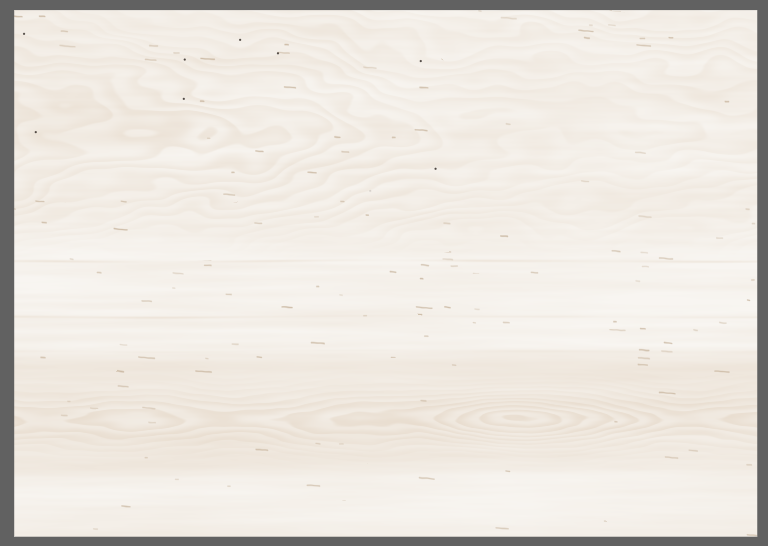
This texture is drawn by a WebGL 2 fragment shader. Its source:

```glsl
#version 300 es
precision highp float;
// Pale bleached wood boards with arched grain, oval rings and flecks in a grey frame.

uniform vec2 u_resolution;
out vec4 fragColor;

const vec3 FRAME_GREY = vec3(0.38);
const vec3 PALE_WOOD = vec3(0.972, 0.962, 0.946);
const vec3 TAN_WOOD = vec3(0.895, 0.840, 0.775);
const vec3 FLECK_BROWN = vec3(0.70, 0.60, 0.48);
const vec3 PIT_DARK = vec3(0.20, 0.17, 0.15);
const vec2 BOARD_MIN = vec2(0.0185, 0.0170);
const vec2 BOARD_MAX = vec2(0.9860, 0.9815);
const vec3 SEAM_HEIGHTS = vec3(0.522, 0.420, 0.357);
const vec3 SEAM_STRENGTHS = vec3(0.42, 0.34, 0.16);
const float ARCH_AXIS = 0.765;
const float ARCH_TIP = 0.86;
const float RING_AXIS = 0.232;
const float RING_KNOT_X = 0.945;
const vec2 FLECK_CELL = vec2(0.050, 0.013);
const float PIT_CELL = 0.12;

vec2 hash2(vec2 p) {
  vec3 q = fract(p.xyx * vec3(0.1031, 0.1030, 0.0973));
  q += dot(q, q.yzx + 33.33);
  return fract((q.xx + q.yz) * q.zy);
}

// Gradient noise, about -0.7 to 0.7.
float noise(vec2 p) {
  vec2 i = floor(p), f = p - i;
  vec2 w = f * f * f * (f * (f * 6.0 - 15.0) + 10.0);
  vec4 corner;
  for (int k = 0; k < 4; k++) {
    vec2 o = vec2(k & 1, k >> 1);
    float angle = 6.2832 * hash2(i + o).x;
    corner[k] = dot(vec2(cos(angle), sin(angle)), f - o);
  }
  return mix(mix(corner.x, corner.y, w.x), mix(corner.z, corner.w, w.x), w.y);
}

float fbm(vec2 p) {
  return noise(p) + 0.5 * noise(p * 2.03 + 7.1) + 0.25 * noise(p * 4.1 + 3.7);
}

// Growth ring profile: slow darkening, then a quick smooth return.
float growthRing(float phase) {
  float t = fract(phase);
  float soft = clamp(fwidth(phase), 0.16, 0.45);
  float ring = smoothstep(0.1, 1.0 - soft, t) * (1.0 - smoothstep(1.0 - soft, 1.0, t));
  return ring * (1.0 - smoothstep(0.35, 0.8, fwidth(phase)));
}

float band(float y, float low, float high, float soft) {
  return smoothstep(low - soft, low + soft, y) * (1.0 - smoothstep(high - soft, high + soft, y));
}

// Arches that open to the left and run out into wavy lines.
float archGrain(vec2 p) {
  float dy = p.y - ARCH_AXIS + 0.02 * noise(p * vec2(2.0, 1.0));
  float reach = p.x - 0.75 * max(p.x - ARCH_TIP, 0.0);
  float phase = 8.5 * reach + 52.0 * sqrt(dy * dy + 0.005);
  phase += 2.6 * fbm(p * vec2(3.2, 7.0)) + 0.7 * noise(p * vec2(14.0, 26.0));
  float leftWeight = 1.0 - smoothstep(0.55, 1.0, p.x);
  float core = exp(-dy * dy * 60.0) * leftWeight;
  return growthRing(phase) * (0.19 + 0.17 * core) * (0.75 + 0.7 * noise(p * 3.5 + 5.0));
}

// Chain of flat ovals along one axis.
float ovalGrain(vec2 p) {
  float dy = p.y - RING_AXIS + 0.008 * noise(vec2(p.x * 3.0, 2.0));
  vec2 knot = vec2((p.x - RING_KNOT_X) / 0.17, dy / 0.05);
  float phase = 85.0 * sqrt(dy * dy + 0.0003) + 3.2 * noise(vec2(p.x * 3.6, 9.0));
  phase -= 4.0 * exp(-dot(knot, knot));
  phase += 0.8 * fbm(p * vec2(6.0, 20.0));
  return growthRing(phase) * exp(-dy * dy * 380.0) * 0.34;
}

// Short brown dashes, gathered where density is high.
float flecks(vec2 p, float density) {
  vec2 id = floor(p / FLECK_CELL);
  vec2 pick = hash2(id + 41.0), place = hash2(id + 97.0);
  vec2 d = p - (id + 0.35 + 0.3 * place) * FLECK_CELL;
  d.y += 0.08 * d.x + 0.0012 * noise(p * 90.0);
  float halfLength = mix(0.0015, 0.0145, pick.y * pick.y);
  float dist = length(vec2(max(abs(d.x) - halfLength, 0.0), d.y));
  float aa = 0.7 / u_resolution.y;
  float shape = 1.0 - smoothstep(0.0010 - aa, 0.0016 + aa, dist);
  return shape * step(pick.x, density) * (0.35 + 0.5 * place.y);
}

float pits(vec2 p) {
  vec2 id = floor(p / PIT_CELL);
  vec2 pick = hash2(id + 13.0), place = hash2(id + 71.0);
  float dist = length(p - (id + 0.15 + 0.7 * place) * PIT_CELL);
  float aa = 0.7 / u_resolution.y;
  return (1.0 - smoothstep(0.0019 - aa, 0.0019 + aa, dist)) * step(pick.x, 0.24);
}

void main() {
  vec2 uv = gl_FragCoord.xy / u_resolution;
  vec2 p = gl_FragCoord.xy / u_resolution.y;

  // Board zones
  float wave = p.y + 0.006 * noise(vec2(p.x * 2.0, 4.0));
  float upper = smoothstep(0.515, 0.62, wave);
  float middle = band(wave, 0.34, 0.525, 0.008);
  float ringBoard = band(wave, 0.135, 0.352, 0.022);

  // Broad stains, long streaks and fine fibres
  float tint = 0.11 + 0.27 * ringBoard + 0.06 * upper;
  tint += 0.11 * fbm(p * vec2(1.8, 4.5)) + 0.14 * noise(p * vec2(1.1, 26.0));
  tint += (0.10 + 0.08 * middle) * noise(p * vec2(2.2, 75.0)) + 0.06 * noise(p * vec2(9.0, 150.0));
  tint += 0.08 * upper * (1.0 - smoothstep(0.0, 0.5, p.x));
  tint += 0.10 * (1.0 - smoothstep(0.02, 0.07, p.y));

  // Grain figures
  tint += archGrain(p) * upper + ovalGrain(p);

  // Seams
  for (int i = 0; i < 3; i++) {
    float d = (wave - SEAM_HEIGHTS[i]) / 0.0024;
    float wear = 0.55 + 0.9 * noise(vec2(p.x * 5.0, float(i) * 8.3));
    tint += SEAM_STRENGTHS[i] * wear * exp(-d * d);
  }
  vec3 color = mix(PALE_WOOD, TAN_WOOD, clamp(tint, 0.0, 1.2));

  // Flecks and pits
  float density = 0.025 + 0.07 * middle + 0.22 * max(noise(p * vec2(3.0, 14.0)), 0.0);
  color = mix(color, FLECK_BROWN, flecks(p, density) * 0.7);
  color = mix(color, PIT_DARK, pits(p) * smoothstep(0.64, 0.68, p.y) * 0.85);

  // Frame
  vec2 inset = min(uv - BOARD_MIN, BOARD_MAX - uv) * u_resolution;
  float board = clamp(min(inset.x, inset.y) + 0.5, 0.0, 1.0);
  fragColor = vec4(mix(FRAME_GREY, color, board), 1.0);
}
```
